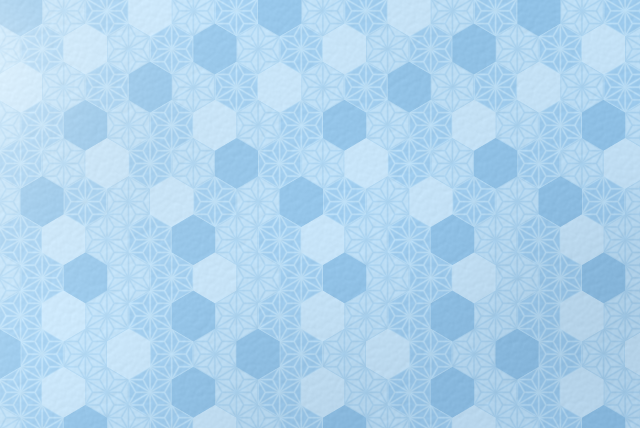
Give the GLSL for this pattern, as a Shadertoy shader.

```glsl
const float SQRT3 = 1.7320508;
const vec2 HEX_SIZE = vec2(0.1009, 0.1029);    // hexagon width and vertical unit
const vec2 FIRST_CENTER = vec2(0.048, 0.0254); // measured from the upper left

const vec3 DEEP_BLUE = vec3(0.565, 0.760, 0.905);
const vec3 MID_BLUE = vec3(0.615, 0.795, 0.930);
const vec3 SOFT_BLUE = vec3(0.745, 0.875, 0.965);
const vec3 PALE_BLUE = vec3(0.775, 0.890, 0.970);
const vec3 LIGHT_LINE = vec3(0.755, 0.885, 0.970);
const vec3 DARK_LINE = vec3(0.610, 0.790, 0.920);

// Column of the deep hexagon in each row; 6 is added where the star order flips
const int ROW_CODE[12] = int[12](0, 4, 3, 1, 11, 6, 4, 1, 4, 11, 4, 1);

vec2 hash2(vec2 p) {
    vec3 q = fract(p.xyx * vec3(0.1031, 0.1030, 0.0973));
    q += dot(q, q.yzx + 33.33);
    return fract((q.xx + q.yz) * q.zy);
}

float cellular(vec2 p) {
    vec2 cell = floor(p);
    float nearest = 2.0;
    for (int y = -1; y <= 1; y++)
    for (int x = -1; x <= 1; x++) {
        vec2 neighbor = cell + vec2(x, y);
        vec2 d = neighbor + hash2(neighbor) - p;
        nearest = min(nearest, dot(d, d));
    }
    return nearest;
}

float segmentDistance(vec2 p, vec2 a, vec2 b) {
    vec2 ab = b - a;
    return length(p - a - ab * clamp(dot(p - a, ab) / dot(ab, ab), 0.0, 1.0));
}

// Offset from the nearest hexagon center in xy, column and row in zw
vec4 hexCell(vec2 p) {
    vec2 pitch = vec2(1.0, SQRT3);
    vec2 evenId = round(p / pitch);
    vec2 oddId = round(p / pitch - 0.5);
    vec2 evenOffset = p - evenId * pitch;
    vec2 oddOffset = p - (oddId + 0.5) * pitch;
    return dot(evenOffset, evenOffset) < dot(oddOffset, oddOffset)
        ? vec4(evenOffset, evenId.x, 2.0 * evenId.y)
        : vec4(oddOffset, oddId.x, 2.0 * oddId.y + 1.0);
}

// Hemp-leaf star: spokes, triangle bisectors and outline, folded to one twelfth
float starDistance(vec2 p) {
    float sector = radians(60.0);
    float angle = atan(p.y, p.x);
    angle = abs(angle - sector * round(angle / sector));
    vec2 q = length(p) * vec2(cos(angle), sin(angle));
    vec2 corner = vec2(0.5, 0.5 / SQRT3);
    vec2 triangleMiddle = vec2(1.0 / 3.0, 0.0);
    float d = segmentDistance(q, vec2(0.0), corner);
    d = min(d, segmentDistance(q, vec2(0.0), triangleMiddle));
    d = min(d, segmentDistance(q, triangleMiddle, corner));
    return min(d, abs(0.5 - q.x));
}

vec3 hexPattern(vec2 uv, float pixel) {
    vec2 p = (vec2(uv.x, 1.0 - uv.y) - FIRST_CENTER) / HEX_SIZE;
    vec4 cell = hexCell(p);
    int code = ROW_CODE[int(mod(cell.w + 0.5, 12.0))];
    int slot = (int(cell.z) - code % 6 + 12) % 6;
    if (slot % 3 == 0) return slot == 0 ? DEEP_BLUE : PALE_BLUE;

    bool pale = (slot % 3 == 1) != (code >= 6);
    float blur = max(pixel / HEX_SIZE.x, 0.012);
    float line = 1.0 - smoothstep(0.016 - blur, 0.016 + blur, starDistance(cell.xy));
    return pale ? mix(SOFT_BLUE, DARK_LINE, line * 0.7)
                : mix(MID_BLUE, LIGHT_LINE, line * 0.95);
}

// Rough paper height from two layers of cells
float paperHeight(vec2 uv) {
    vec2 p = mat2(0.8, -0.6, 0.6, 0.8) * uv;
    return cellular(p * vec2(55.0, 80.0)) + 0.5 * cellular(p * 130.0 + 7.0);
}

float paperRelief(vec2 uv) {
    vec2 towardLight = vec2(-0.002, 0.003);
    return clamp(paperHeight(uv + towardLight) - paperHeight(uv - towardLight), -1.0, 1.0);
}

// Bright at the upper left, shaded at the lower right
vec3 applyLight(vec3 color, vec2 uv, vec2 canvas) {
    vec2 s = uv / canvas;
    float glow = 0.42 * exp(-2.6 * length((s - vec2(0.0, 0.85)) * vec2(1.7, 1.0)));
    glow += 0.10 * exp(-9.0 * s.x);
    float shade = 0.07 * smoothstep(0.8, 1.9, s.x + 1.0 - s.y);
    float drift = 0.006 * (sin(uv.x * 7.0 + uv.y * 4.0) + sin(uv.y * 9.0 - uv.x * 3.0));
    color = mix(color, vec3(0.93, 0.975, 1.0), glow);
    return color * (1.0 - shade * vec3(1.2, 1.0, 0.8) + drift);
}

void mainImage(out vec4 fragColor, in vec2 fragCoord) {
    float pixel = 1.0 / iResolution.y;
    vec2 uv = fragCoord * pixel;

    // Nine samples soften the borders between hexagons
    vec3 color = vec3(0.0);
    for (int y = -1; y <= 1; y++)
    for (int x = -1; x <= 1; x++)
        color += hexPattern(uv + vec2(x, y) * pixel / 3.0, pixel) / 9.0;

    color = applyLight(color, uv, iResolution.xy * pixel);
    color += 0.022 * paperRelief(uv);
    fragColor = vec4(color, 1.0);
}
```
